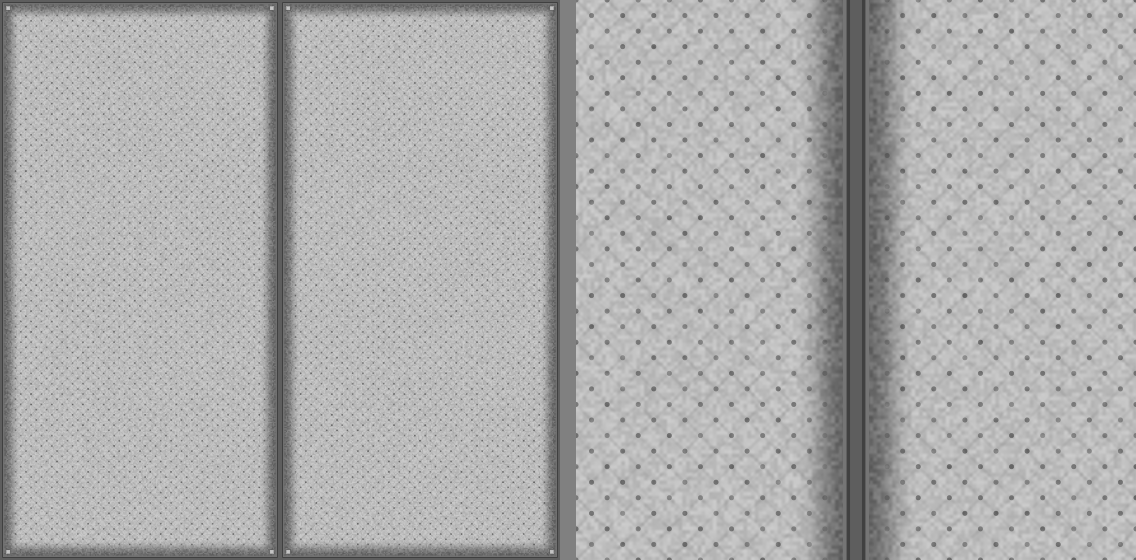
Left, the full canvas; right, a detail of the centre.
Reproduce this texture procedurally as a WebGL 1 fragment shader.

```glsl
precision highp float;
uniform vec2 u_resolution;

const vec2 PANELS = vec2(2.0, 1.0);
const float DOT_REPEATS = 54.0;
const float DOT_RADIUS = 0.0015;
const float DOT_DEPTH = 0.29;
const float LATTICE_WIDTH = 0.13;
const float LATTICE_DEPTH = 0.035;
const float GRAIN_CELLS = 440.0;
const float GRAIN_FACE = 0.11;
const float GRAIN_RIM = 0.15;
const float FACE_TONE = 0.745;
const float RIM_TONE = 0.41;
const float SEAM_TONE = 0.37;
const float GROOVE_TONE = 0.25;
const float LIP_TONE = 0.46;
const float GROOVE_POS = 0.0044;
const float LIP_POS = 0.0068;
const float LINE_HALF = 0.0009;
const float SHADE_START = 0.007;
const float SHADE_END = 0.036;
const float SEAM_CORNER = 0.006;
const float SHADE_CORNER = 0.032;
const float RIVET_INSET = 0.0145;
const float RIVET_HALF = 0.0031;
const float RIVET_TONE = 0.77;

float hash(vec2 p) {
  vec3 q = fract(p.xyx * 0.1031);
  q += dot(q, q.yzx + 33.33);
  return fract((q.x + q.y) * q.z);
}

float cellHash(vec2 cell) {
  return hash(mod(cell, GRAIN_CELLS));
}

float grainNoise(vec2 p) {
  vec2 i = floor(p);
  vec2 f = fract(p);
  f *= f * (3.0 - 2.0 * f);
  float low = mix(cellHash(i), cellHash(i + vec2(1.0, 0.0)), f.x);
  float high = mix(cellHash(i + vec2(0.0, 1.0)), cellHash(i + 1.0), f.x);
  return mix(low, high, f.y) - 0.5;
}

// Distance inward from a rounded panel edge
float insetDistance(vec2 edge, float radius) {
  vec2 c = radius - edge;
  return radius - length(max(c, 0.0)) - min(max(c.x, c.y), 0.0);
}

float lineMask(float d, float center, float aa) {
  return 1.0 - smoothstep(LINE_HALF - 0.5 * aa, LINE_HALF + 0.5 * aa, abs(d - center));
}

void main() {
  vec2 uv = gl_FragCoord.xy / u_resolution;
  float aa = 1.0 / min(u_resolution.x, u_resolution.y);

  // Panel-local distances, in canvas units
  vec2 local = fract(uv * PANELS);
  vec2 edge = min(local, 1.0 - local) / PANELS;
  float seamDist = insetDistance(edge, SEAM_CORNER);
  float shadeDist = insetDistance(edge, SHADE_CORNER);
  float face = smoothstep(SHADE_START, SHADE_END, shadeDist);

  // Staggered pinholes joined by a faint diagonal lattice
  vec2 diagonal = vec2(uv.x + uv.y, uv.x - uv.y) * DOT_REPEATS;
  vec2 dotCell = floor(diagonal + 0.5);
  vec2 offset = diagonal - dotCell;
  float dotDist = length(offset) / (DOT_REPEATS * sqrt(2.0));
  float pinhole = 1.0 - smoothstep(DOT_RADIUS - 0.6 * aa, DOT_RADIUS + 0.6 * aa, dotDist);
  float wear = mix(0.65, 1.0, hash(dotCell + 100.0));
  vec2 ridge = 1.0 - smoothstep(0.0, LATTICE_WIDTH, abs(offset));

  // Face shading, perforation and grain
  float tone = mix(RIM_TONE, FACE_TONE, face);
  tone -= face * (DOT_DEPTH * pinhole * wear + LATTICE_DEPTH * max(ridge.x, ridge.y));
  tone += grainNoise(uv * GRAIN_CELLS) * mix(GRAIN_RIM, GRAIN_FACE, face);

  // Seam, groove and raised lip
  float seam = 1.0 - smoothstep(LIP_POS - aa, LIP_POS + aa, seamDist);
  tone = mix(tone, SEAM_TONE, seam);
  tone = mix(tone, LIP_TONE, lineMask(seamDist, LIP_POS, aa));
  tone = mix(tone, GROOVE_TONE, lineMask(seamDist, GROOVE_POS, aa));

  // Square corner rivets with a dark surround
  vec2 rivetOffset = abs(edge - RIVET_INSET);
  float rivetDist = max(rivetOffset.x, rivetOffset.y) - RIVET_HALF;
  float surround = 1.0 - smoothstep(0.0, 0.003, rivetDist);
  float rivet = 1.0 - smoothstep(-0.5 * aa, 0.5 * aa, rivetDist);
  tone = mix(tone, SEAM_TONE, 0.7 * surround);
  tone = mix(tone, RIVET_TONE, rivet);

  gl_FragColor = vec4(vec3(clamp(tone, 0.0, 1.0)), 1.0);
}
```
